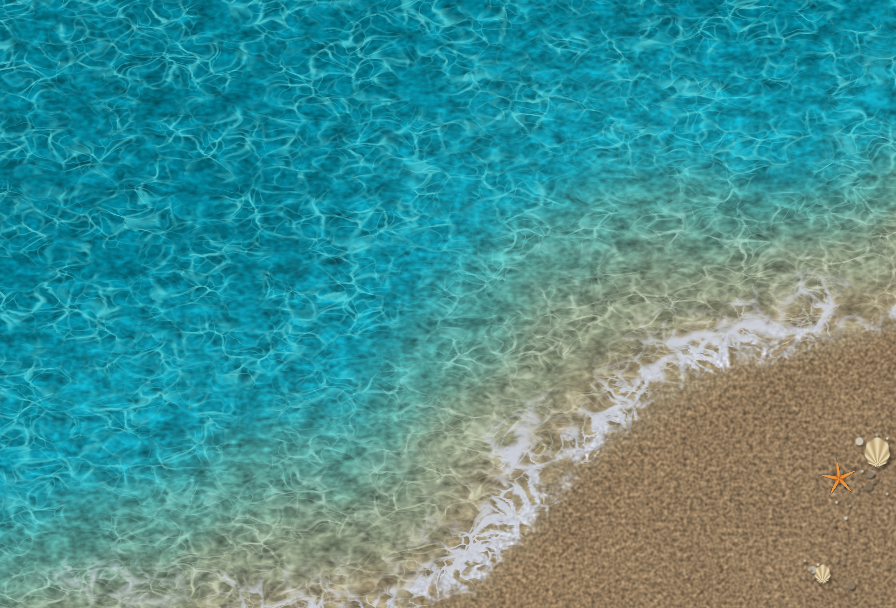
Give the GLSL for this texture, as a Shadertoy shader.

```glsl
#define SHORE_START vec2(0.79, 0.0)
#define SHORE_DIR vec2(0.842, 0.539)
#define SHORE_LENGTH 0.85
#define SHORE_BULGE 0.10
#define CAUSTIC_SCALE vec2(19.0, 31.0)
#define RIPPLE_SCALE vec2(26.0, 46.0)
#define FOAM_COLOR vec3(0.81, 0.83, 0.88)
#define SAND_COLOR vec3(0.565, 0.475, 0.365)
#define DEEP_COLOR vec3(0.01, 0.47, 0.55)
#define PEBBLES 26

vec2 hash2(vec2 p) {
    vec3 q = fract(p.xyx * vec3(0.1031, 0.1030, 0.0973));
    q += dot(q, q.yzx + 33.33);
    return fract((q.xx + q.yz) * q.zy);
}

float noise(vec2 p) {
    vec2 i = floor(p), f = fract(p);
    vec2 u = f * f * f * (f * (f * 6.0 - 15.0) + 10.0);
    vec2 e = vec2(0.0, 1.0);
    float a = dot(hash2(i) * 2.0 - 1.0, f);
    float b = dot(hash2(i + e.yx) * 2.0 - 1.0, f - e.yx);
    float c = dot(hash2(i + e.xy) * 2.0 - 1.0, f - e.xy);
    float d = dot(hash2(i + e.yy) * 2.0 - 1.0, f - e.yy);
    return mix(mix(a, b, u.x), mix(c, d, u.x), u.y);
}

float fbm(vec2 p) {
    float sum = 0.0, amp = 1.0;
    for (int i = 0; i < 4; i++) {
        sum += amp * noise(p);
        p = mat2(1.6, 1.2, -1.2, 1.6) * p + 7.3;
        amp *= 0.58;
    }
    return sum;
}

vec2 warp(vec2 p, float amount) {
    return p + amount * vec2(noise(p * 0.9 + 3.1), noise(p * 0.9 + 41.7));
}

// Bright lines between irregular cells
float web(vec2 p, float width) {
    vec2 cell = floor(p);
    float near = 9.0, next = 9.0;
    for (int j = -1; j <= 1; j++) {
        for (int i = -1; i <= 1; i++) {
            vec2 c = cell + vec2(i, j);
            float r = length(c + hash2(c) - p);
            next = min(next, max(near, r));
            near = min(near, r);
        }
    }
    return 1.0 - smoothstep(0.0, width, next - near);
}

// Signed distance from the wet edge, positive towards the sea
float shoreDistance(vec2 p) {
    vec2 q = p - SHORE_START;
    float along = dot(q, SHORE_DIR);
    float t = clamp(along / SHORE_LENGTH, 0.0, 1.0);
    float bulge = SHORE_BULGE * sin(3.14159 * t) + 0.25 * max(-along, 0.0);
    float d = dot(q, vec2(-SHORE_DIR.y, SHORE_DIR.x)) - bulge;
    return d * (1.0 + 0.4 * smoothstep(0.95, 1.45, p.x));
}

vec3 depthColor(float d) {
    vec3 c = mix(SAND_COLOR, vec3(0.58, 0.53, 0.42), smoothstep(-0.04, 0.07, d));
    c = mix(c, vec3(0.51, 0.56, 0.47), smoothstep(0.08, 0.20, d));
    c = mix(c, vec3(0.31, 0.57, 0.54), smoothstep(0.19, 0.34, d));
    c = mix(c, vec3(0.06, 0.56, 0.64), smoothstep(0.31, 0.48, d));
    return mix(c, DEEP_COLOR, smoothstep(0.46, 0.78, d));
}

float cover(float d, float px) {
    return 1.0 - smoothstep(-px, px, d);
}

// Ribbed fan shell with a soft shadow
void drawShell(inout vec3 col, vec2 p, float size, float px) {
    col *= 1.0 - 0.4 * cover(length(p + size * vec2(-0.2, 0.3)) - size, 0.3 * size);
    float ribs = 0.5 + 0.5 * cos(14.0 * atan(p.x, p.y + size));
    vec3 shell = mix(vec3(0.66, 0.54, 0.34), vec3(0.93, 0.88, 0.74), ribs * 0.6 + 0.3);
    col = mix(col, shell, cover(length(p * vec2(1.0, 0.85)) - size * (0.92 + 0.08 * ribs), px));
}

void drawStarfish(inout vec3 col, vec2 p, float size, float px) {
    float arm = abs(fract(atan(p.x, p.y) * 5.0 / 6.28318 + 0.1) - 0.5) * 2.0;
    float edge = length(p) - size * mix(0.24, 1.0, pow(arm, 4.0));
    col *= 1.0 - 0.35 * cover(edge - 0.003, 0.005);
    col = mix(col, mix(vec3(0.72, 0.34, 0.10), vec3(0.93, 0.62, 0.28), arm), cover(edge, px));
}

void mainImage(out vec4 fragColor, in vec2 fragCoord) {
    vec2 p = fragCoord / iResolution.y;
    float px = 1.0 / iResolution.y;
    float d = shoreDistance(p) + 0.03 * fbm(p * 6.0);
    float water = smoothstep(-0.02, 0.10, d);
    float deep = smoothstep(0.16, 0.45, d);
    vec3 col = depthColor(d);

    // Broad swells, small ripples and fine chop
    float ripple = fbm(warp(p * RIPPLE_SCALE, 0.5));
    float swell = fbm(p * vec2(3.0, 5.0) + 12.0);
    float chop = noise(p * vec2(95.0, 140.0) + 21.0);
    col *= 1.0 + water * (0.42 * ripple + 0.09 * swell + 0.28 * chop);

    // Net of refracted light
    vec2 q = warp(p * CAUSTIC_SCALE, 0.75) + 0.12 * ripple;
    float net = 0.75 * web(q, 0.19) + 0.5 * web(warp(q * 1.8 + 9.0, 0.6), 0.22);
    net *= smoothstep(-0.55, 0.45, fbm(p * vec2(11.0, 15.0) + 31.0));
    vec3 glint = mix(vec3(0.88, 0.90, 0.79), vec3(0.38, 0.86, 0.88), deep);
    col = mix(col, glint, water * min(net, 1.0) * mix(0.65, 0.74, deep));

    // Torn lace of foam
    vec2 f = warp(p * vec2(17.0, 20.0) + 5.0, 1.0) + 0.2 * ripple;
    float lace = max(web(f, 0.42), 0.8 * web(f * 2.1 + 4.0, 0.40));
    float band = smoothstep(-0.02, 0.04, d) * (1.0 - smoothstep(0.08, 0.27, d));
    float crest = exp(-pow((d - 0.065) / 0.025, 2.0));
    vec2 washOffset = (p - vec2(0.17, 0.05)) * vec2(7.0, 20.0);
    float wash = 0.55 * exp(-dot(washOffset, washOffset));
    float density = band * (0.60 + 1.0 * fbm(p * 8.0 + 2.0)) + 0.28 * crest + wash;
    float foam = smoothstep(0.20, 0.95, density * (0.1 + lace + 0.45 * ripple));
    col = mix(col, FOAM_COLOR, foam * 0.9);

    // Pitted dry sand
    float grain = 0.38 * noise(p * vec2(100.0, 120.0)) + 0.42 * noise(p * 185.0 + 8.0);
    col *= 1.0 + (1.0 - water) * (grain + 0.08 * fbm(p * 7.0));

    // Pebbles in two loose groups
    for (int i = 0; i < PEBBLES; i++) {
        vec2 h = hash2(vec2(float(i) + 3.0, 17.0)), k = hash2(vec2(float(i), 71.0));
        vec2 center = i % 3 == 0 ? vec2(1.355, 0.065) + (h - 0.5) * vec2(0.10, 0.06)
                                 : vec2(1.41, 0.205) + (h - 0.5) * vec2(0.10, 0.16);
        float size = mix(0.002, 0.007, k.x * k.x);
        vec3 stone = mix(vec3(0.45, 0.38, 0.30), vec3(0.88, 0.85, 0.78), k.y);
        col *= 1.0 - 0.35 * cover(length(p - center + vec2(-0.002, 0.003)) - size, 0.003);
        col = mix(col, stone, cover(length(p - center) - size, px));
    }
    drawShell(col, p - vec2(1.443, 0.256), 0.021, px);
    drawShell(col, p - vec2(1.353, 0.056), 0.013, px);
    drawStarfish(col, p - vec2(1.380, 0.213), 0.031, px);
    fragColor = vec4(clamp(col, 0.0, 1.0), 1.0);
}
```
